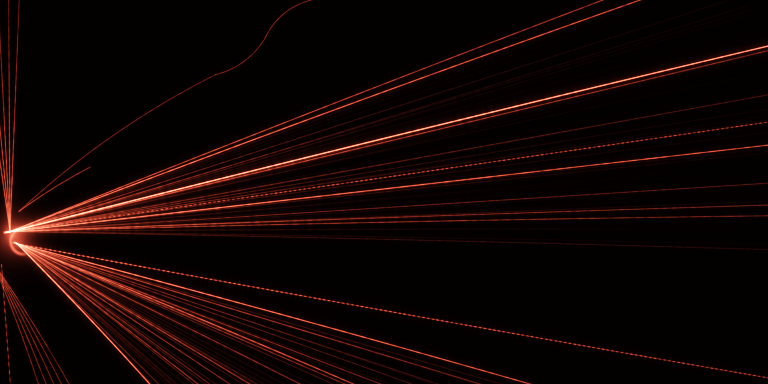
This background is drawn by a Shadertoy shader. Its source:

```glsl
const float TAU = 6.2832;
const vec2 UPPER_HUB = vec2(0.026, 0.397);
const vec2 LOWER_HUB = vec2(0.045, 0.365);

float hash(float n) {
    return fract(sin(n * 12.99) * 4375.85);
}

vec2 gradient(vec2 cell) {
    float angle = TAU * hash(cell.x + 57.3 * cell.y);
    return vec2(cos(angle), sin(angle));
}

float gradientNoise(vec2 p) {
    vec2 i = floor(p), f = fract(p);
    vec2 u = f * f * (3.0 - 2.0 * f);
    vec2 e = vec2(1.0, 0.0);
    float low = mix(dot(gradient(i), f), dot(gradient(i + e.xy), f - e.xy), u.x);
    float high = mix(dot(gradient(i + e.yx), f - e.yx), dot(gradient(i + e.xx), f - e.xx), u.x);
    return mix(low, high, u.y);
}

// Thin streak from a to b, bowed sideways by bend, dimming by decay
float streak(vec2 p, vec2 a, vec2 b, float bend, float decay, float pixel) {
    vec2 span = b - a;
    float len = length(span);
    vec2 dir = span / len;
    float along = dot(p - a, dir);
    float t = along / len;
    float side = dot(p - a, vec2(-dir.y, dir.x)) - 4.0 * bend * t * (1.0 - t);
    float width = max(0.0016, 0.6 * pixel);
    float profile = exp(-side * side / (width * width)) + 0.04 * exp(-abs(side) / 0.008);
    float ends = smoothstep(-0.01, 0.0, t) * (1.0 - smoothstep(1.0, 1.01, t));
    float grain = 1.0 + 0.7 * gradientNoise(vec2(along * 80.0, 31.0 * b.x + 17.0 * b.y));
    return profile * ends * grain * exp(-decay * max(t, 0.0));
}

float dots(vec2 p, vec2 hub, float period) {
    return 0.6 + 0.4 * cos(TAU * length(p - hub) / period);
}

// Random faint streaks between two angles
float fan(vec2 p, vec2 hub, vec2 angles, float reach, float decay, float seed, float pixel) {
    float sum = 0.0;
    for (int i = 0; i < 38; i++) {
        float id = float(i) + seed;
        float angle = mix(angles.x, angles.y, (float(i) + hash(id)) / 38.0);
        float power = hash(id + 71.0);
        vec2 end = hub + reach * vec2(cos(angle), sin(angle));
        float bend = 0.012 * (hash(id + 33.0) - 0.5);
        sum += (0.08 + 0.7 * power * power * power) * streak(p, hub, end, bend, decay, pixel);
    }
    return sum;
}

// Strong streaks: end x, end y, bend, power
float upperBeams(vec2 p, float pixel) {
    const vec4 beams[10] = vec4[10](
        vec4(2.0, 0.880, 0.004, 5.5), vec4(2.0, 0.868, 0.0, 0.7),
        vec4(1.667, 1.0, 0.006, 1.7), vec4(1.57, 1.0, 0.004, 1.0),
        vec4(2.0, 0.753, 0.0, 0.3), vec4(2.0, 0.622, 0.0, 1.8),
        vec4(2.0, 0.523, 0.0, 0.4), vec4(2.0, 0.466, 0.002, 0.6),
        vec4(2.0, 0.438, 0.004, 0.6), vec4(2.0, 0.350, 0.003, 0.15));
    float sum = 0.0;
    for (int i = 0; i < 10; i++) {
        sum += beams[i].w * streak(p, UPPER_HUB, beams[i].xy, beams[i].z, 0.7, pixel);
    }
    vec2 dottedEnd = vec2(2.0, 0.682);
    return sum + 1.1 * dots(p, UPPER_HUB, 0.0125) * streak(p, UPPER_HUB, dottedEnd, 0.0, 0.4, pixel);
}

float lowerBeams(vec2 p, float pixel) {
    const vec4 beams[5] = vec4[5](
        vec4(1.38, 0.0, 0.004, 2.2), vec4(1.25, 0.0, 0.0, 0.7),
        vec4(0.92, 0.0, 0.003, 1.6), vec4(0.65, 0.0, 0.0, 1.1),
        vec4(0.39, 0.0, 0.003, 3.8));
    float sum = 0.0;
    for (int i = 0; i < 5; i++) {
        sum += beams[i].w * streak(p, LOWER_HUB, beams[i].xy, beams[i].z, 0.9, pixel);
    }
    vec2 dottedEnd = vec2(2.0, 0.016);
    return sum + 1.7 * dots(p, LOWER_HUB, 0.0125) * streak(p, LOWER_HUB, dottedEnd, -0.003, 0.8, pixel);
}

// Wandering thread and short spur above the hub
float thread(vec2 p, float pixel) {
    vec2 start = vec2(0.05, 0.45), knee = vec2(0.56, 0.805), turn = vec2(0.69, 0.90);
    float sum = 0.35 * streak(p, start, knee, 0.022, 0.3, pixel);
    sum += 0.3 * streak(p, knee, turn, -0.016, 0.0, pixel);
    sum += 0.35 * streak(p, turn, vec2(0.81, 1.0), 0.018, 0.0, pixel);
    return sum + 0.6 * streak(p, start, vec2(0.235, 0.565), 0.004, 0.4, pixel);
}

// Steep streaks along the left edge
float leftStreaks(vec2 p, float pixel) {
    float sum = 0.0;
    for (int i = 0; i < 5; i++) {
        float k = float(i) / 4.0;
        sum += 1.1 * streak(p, UPPER_HUB, vec2(mix(-0.06, 0.05, k), 1.0), 0.0, 1.6, pixel);
        sum += 0.5 * streak(p, vec2(-0.02, 0.32), vec2(mix(0.10, 0.18, k), 0.0), 0.004, 0.6, pixel);
    }
    vec2 top = vec2(0.004, 0.31);
    return sum + 0.7 * dots(p, top, 0.02) * streak(p, top, vec2(0.027, 0.0), 0.0, 0.3, pixel);
}

// Hot centre with a curl joining the two hubs
float core(vec2 p, float pixel) {
    vec2 q = p - vec2(0.062, 0.372);
    float curl = exp(-pow((length(q) - 0.034) / max(0.004, pixel), 2.0));
    curl *= smoothstep(0.02, -0.02, q.x);
    return 1.5 * curl + 1.5 * exp(-length(p - vec2(0.035, 0.385)) / 0.022);
}

vec3 heat(float energy) {
    return 1.0 - exp(-energy * vec3(1.6, 0.38, 0.25));
}

void mainImage(out vec4 fragColor, in vec2 fragCoord) {
    vec2 p = fragCoord / iResolution.y;
    float pixel = 1.0 / iResolution.y;
    float energy = upperBeams(p, pixel) + lowerBeams(p, pixel);
    energy += fan(p, UPPER_HUB, vec2(-0.03, 0.37), 2.0, 3.2, 5.0, pixel);
    energy += fan(p, LOWER_HUB, vec2(-0.81, -0.28), 1.5, 1.3, 90.0, pixel);
    energy += thread(p, pixel) + leftStreaks(p, pixel) + core(p, pixel);
    fragColor = vec4(heat(energy) + vec3(0.012, 0.0, 0.0), 1.0);
}
```
